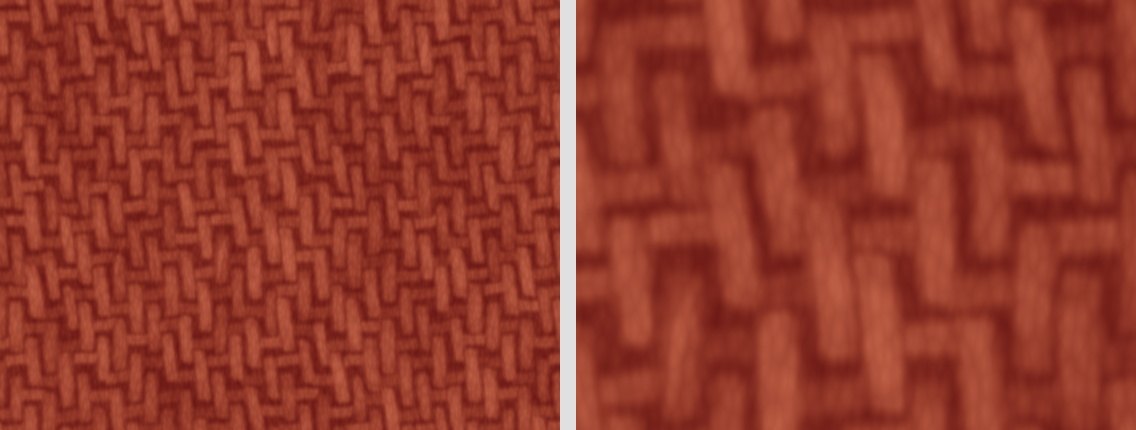
Left, the full canvas; right, a detail of the centre.
This texture is drawn by a Shadertoy shader. Its source:

```glsl
// Rust-red woven cloth: a soft broken twill of upright floats with short cross threads between.
#define ENDS 33.0          // upright threads across
#define PICKS 25.0         // cross threads down
#define LEAN 0.08          // slant of each float
#define FLOAT_WIDTH 0.40   // half width, in thread spacings
#define FLOAT_LENGTH 1.42  // half length, in picks
#define SOFTNESS 0.19      // blur of thread edges
#define WOBBLE 0.10        // wander of the threads
#define WEAR 0.26          // brightness change between threads
#define FUZZ 0.20          // strength of the fibre grain
#define SHADE vec3(0.430, 0.100, 0.085)
#define BODY vec3(0.583, 0.222, 0.160)
#define LIGHT vec3(0.735, 0.365, 0.265)

float hash(vec2 p) {
    return fract(sin(dot(p, vec2(127.1, 311.7))) * 43758.55);
}

// Distance to the nearest scattered cell centre
float cellular(vec2 p) {
    vec2 cell = floor(p);
    float nearest = 2.0;
    for (int y = -1; y <= 1; y++)
    for (int x = -1; x <= 1; x++) {
        vec2 c = cell + vec2(x, y);
        vec2 centre = c + vec2(hash(c), hash(c + 37.0));
        nearest = min(nearest, length(p - centre));
    }
    return nearest;
}

// Layered sines that bend the thread grid
vec2 wander(vec2 p) {
    return vec2(sin(p.y * 0.47 + 1.7 * sin(p.x * 0.23)) + 0.5 * sin(p.y * 1.17 + p.x * 0.71),
                sin(p.x * 0.33 + 1.3 * sin(p.y * 0.31)) + 0.5 * sin(p.x * 1.91 + p.y * 0.37));
}

float roundedBox(vec2 p, vec2 halfSize, float radius) {
    vec2 q = abs(p) - halfSize + radius;
    return length(max(q, 0.0)) + min(max(q.x, q.y), 0.0) - radius;
}

float cover(float d) {
    return 1.0 - smoothstep(-SOFTNESS, SOFTNESS, d);
}

// Broken twill order 3, 2, 0, 1: the pick on which each float is centred
float floatPick(float end) {
    int k = int(mod(end, 4.0));
    return float(3 - (k ^ (k >> 1)));
}

// Brightness of the weave at p, measured in threads
float weave(vec2 p) {
    float tone = 0.12;
    float column = floor(p.x);

    // Cross threads in the gaps between floats
    for (int i = -1; i <= 1; i++) {
        float end = column + float(i);
        float gap = floatPick(end) + 2.0;
        float n = round((p.y - gap) / 4.0);
        float r = hash(vec2(end, n) + 71.0);
        vec2 q = p - vec2(end + 0.5, gap + 4.0 * n);
        q.y -= 0.35 * (r - 0.5) + 0.08 * q.x;
        float bar = cover(roundedBox(q, vec2(0.70, 0.33), 0.20));
        tone = mix(tone, 0.58 + WEAR * (r - 0.5) - 0.8 * q.y * q.y, bar * (0.75 + 0.25 * r));
    }

    // Upright floats
    for (int i = -1; i <= 1; i++) {
        float end = column + float(i);
        float middle = floatPick(end);
        float n = round((p.y - middle) / 4.0);
        float r = hash(vec2(end, n));
        float s = hash(vec2(n, end) + 19.0);
        vec2 q = p - vec2(end + 0.5, middle + 4.0 * n);
        q.x += LEAN * q.y * (0.3 + 1.4 * r) + 0.14 * (s - 0.5);
        q.y -= 0.40 * (r - 0.5);
        vec2 size = vec2(FLOAT_WIDTH + 0.12 * (s - 0.5), FLOAT_LENGTH + 0.30 * (s - 0.5));
        float thread = cover(roundedBox(q, size, 0.30));
        float crown = 0.82 + WEAR * (r - 0.5) - 1.3 * q.x * q.x - 0.10 * q.y * q.y;
        tone = mix(tone, crown, thread * (0.84 + 0.16 * s));
    }
    return tone;
}

void mainImage(out vec4 fragColor, in vec2 fragCoord) {
    vec2 uv = fragCoord / iResolution.xy;
    vec2 grid = uv * vec2(ENDS, PICKS) + vec2(0.5, 0.0);
    vec2 p = grid + WOBBLE * wander(grid);
    float tone = weave(p);

    // Fuzz, fine fibres and broad mottling
    tone += FUZZ * (0.45 - cellular(p * vec2(1.9, 1.1)));
    tone += FUZZ * (0.45 - cellular(p * vec2(4.3, 1.9) + 9.0));
    tone += 0.045 * sin(uv.x * 9.0 + 2.0 * sin(uv.y * 7.0)) * sin(uv.y * 11.0 + 1.0);
    tone += 0.03 * sin(grid.x * 0.83 + 2.0 * sin(grid.y * 0.41));

    // Occasional pale stray hairs
    vec2 hairGrid = grid / vec2(3.0, 4.0);
    vec2 cell = floor(hairGrid);
    vec2 h = fract(hairGrid) - 0.5;
    float slant = hash(cell + 5.0) - 0.5;
    float bend = h.x - slant * h.y - 0.3 * h.y * h.y;
    float hair = (1.0 - smoothstep(0.01, 0.07, abs(bend))) * (1.0 - smoothstep(0.1, 0.35, abs(h.y)));
    tone += 0.16 * hair * step(0.88, hash(cell));

    tone = clamp(tone, 0.0, 1.0);
    vec3 color = mix(SHADE, BODY, clamp(tone / 0.52, 0.0, 1.0));
    color = mix(color, LIGHT, clamp((tone - 0.52) / 0.48, 0.0, 1.0));
    fragColor = vec4(color, 1.0);
}
```
